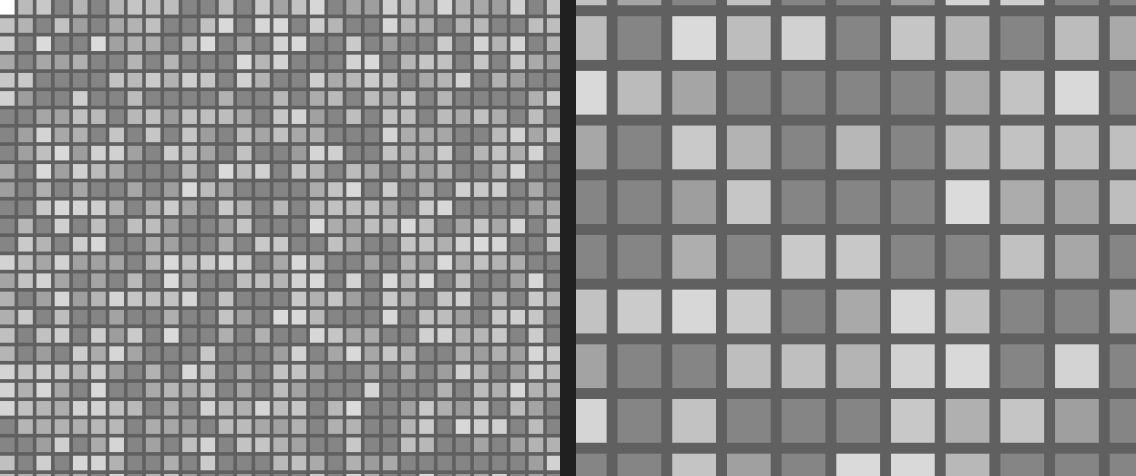
Left: the whole. Right: its middle third, enlarged.
A Shadertoy shader for this pattern:

```glsl
float hash(vec2 cell) {
    return fract(sin(dot(cell, vec2(12.9898, 78.233))) * 43758.547);
}

// Over a third of the tiles share one dark grey, the rest spread up to light grey
float tileShade(vec2 cell) {
    if (cell == vec2(0.0)) return 1.0; // white corner tile
    float h = hash(cell + 3.0);
    return h < 0.36 ? 0.52 : mix(0.61, 0.86, (h - 0.36) / 0.64);
}

void mainImage(out vec4 fragColor, in vec2 fragCoord) {
    // Square grid counted from the top left corner
    float cellsPerPixel = 30.72 / iResolution.x;
    vec2 grid = vec2(fragCoord.x, iResolution.y - fragCoord.y) * cellsPerPixel + 0.1;
    vec2 cell = floor(grid);

    // Tile fills the middle 80% of its cell, leaving the grout between
    vec2 inset = 0.4 - abs(fract(grid) - 0.5);
    vec2 cover = clamp(inset / cellsPerPixel + 0.5, 0.0, 1.0);

    float grey = mix(0.375, tileShade(cell), cover.x * cover.y);
    fragColor = vec4(vec3(grey), 1.0);
}
```
